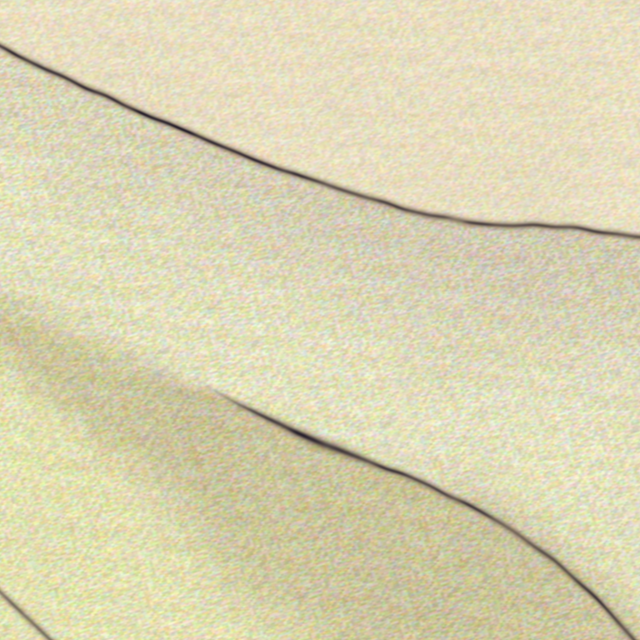
This texture is drawn by a WebGL 1 fragment shader. Its source:

```glsl
precision highp float;
// Pale cream petal folds with thin dark creases, soft shadows and coloured grain.
uniform vec2 u_resolution;

const vec3 CREAM = vec3(0.910, 0.872, 0.755);
const vec3 PALE_MIDDLE = vec3(0.890, 0.880, 0.745);
const vec3 PALE_LOWER = vec3(0.892, 0.885, 0.705);
const vec3 SHADOW_UPPER = vec3(0.820, 0.790, 0.690);
const vec3 SHADOW_LOWER = vec3(0.775, 0.745, 0.595);
const vec3 CREASE_BROWN = vec3(0.50, 0.43, 0.36);
const vec3 CREASE_INK = vec3(0.17, 0.14, 0.18);
const float CORE_WIDTH = 0.0026;
const float HALO_WIDTH = 0.0060;
const float GRAIN_CELLS = 190.0;
const float GRAIN_TILT = -0.3;
const vec3 GRAIN_COLOUR = vec3(0.125, 0.115, 0.200);
const float GRAIN_LUMA = 0.075;

float hash(vec2 p) {
  return fract(sin(dot(p, vec2(127.1, 311.7))) * 43758.5453);
}

float noise(vec2 p) {
  vec2 cell = floor(p);
  vec2 f = fract(p);
  f = f * f * (3.0 - 2.0 * f);
  float low = mix(hash(cell), hash(cell + vec2(1.0, 0.0)), f.x);
  float high = mix(hash(cell + vec2(0.0, 1.0)), hash(cell + 1.0), f.x);
  return mix(low, high, f.y);
}

float fbm(vec2 p) {
  float sum = 0.0;
  float weight = 0.5;
  for (int i = 0; i < 4; i++) {
    sum += weight * noise(p);
    p = p * 2.03 + 17.3;
    weight *= 0.5;
  }
  return sum / 0.9375;
}

// Crease heights as functions of x.
float upperCrease(float x) {
  float bump = (x - 0.88) / 0.1;
  return 0.927 + x * (-0.481 + x * (0.038 + 0.143 * x)) + 0.015 * exp(-bump * bump);
}

float lowerCrease(float x) {
  float t = max(x - 0.6, -0.28);
  float straight = min(x - 0.32, 0.0);
  return 0.27 + t * (-0.40 + t * (-0.18 - 1.46 * t)) - 0.49 * straight;
}

// Turns a vertical offset into a distance, given the crease slope.
float across(float offset, float slope) {
  return offset * inversesqrt(1.0 + slope * slope);
}

float bell(float x, float width) {
  return exp(-x * x / (width * width));
}

vec3 drawCrease(vec3 colour, float dist, float halo, float core) {
  colour = mix(colour, CREASE_BROWN, halo * bell(dist, HALO_WIDTH));
  return mix(colour, CREASE_INK, core * bell(dist, CORE_WIDTH));
}

vec3 grain(vec2 uv) {
  float c = cos(GRAIN_TILT);
  float s = sin(GRAIN_TILT);
  vec2 p = mat2(c, s, -s, c) * uv * GRAIN_CELLS * vec2(0.85, 1.25) + 300.0;
  vec3 tint = vec3(noise(p), noise(p + 41.7), noise(p + 93.2)) - 0.5;
  float luma = noise(p * 1.4 + 151.0) - 0.5;
  return tint * GRAIN_COLOUR + luma * GRAIN_LUMA;
}

void main() {
  vec2 uv = gl_FragCoord.xy / u_resolution;
  float x = uv.x;
  float wobble = 0.003 * (noise(vec2(x * 30.0, 5.0)) - 0.5);
  float yUpper = upperCrease(x) + wobble;
  float yLower = lowerCrease(x) - wobble;
  float belowUpper = yUpper - uv.y;
  float belowLower = yLower - uv.y;
  float mottle = fbm(uv * 7.0 + 3.0) - 0.5;

  // Folds and their soft shadows
  float middle = smoothstep(-0.004, 0.004, belowUpper);
  float softness = mix(0.07, 0.006, smoothstep(0.1, 0.42, x));
  float lower = smoothstep(-softness * 0.4, softness, belowLower);
  float shadeUpper = 1.0 - smoothstep(0.03, mix(0.26, 0.38, x), belowUpper + 0.12 * mottle);
  shadeUpper *= mix(0.50, 0.95, smoothstep(0.0, 0.8, x)) + 0.5 * mottle;
  float reach = mix(0.17, 0.50, smoothstep(0.0, 0.6, x));
  float shadeLower = 1.0 - smoothstep(reach * 0.4, reach, belowLower + 0.12 * mottle);
  shadeLower *= 0.85 + 0.6 * mottle;
  vec3 middleTone = mix(PALE_MIDDLE, SHADOW_UPPER, clamp(shadeUpper, 0.0, 1.0));
  float rim = smoothstep(0.6, 0.78, x) * bell(belowLower, 0.055);
  middleTone = mix(middleTone, SHADOW_LOWER, 0.6 * rim);
  vec3 lowerTone = mix(PALE_LOWER, SHADOW_LOWER, clamp(shadeLower, 0.0, 1.0));
  vec3 colour = mix(mix(CREAM, middleTone, middle), lowerTone, lower);
  colour += 0.03 * mottle + grain(uv) * (0.8 + 0.35 * middle);

  // Creases, with ink that thins and thickens along them
  float ink = 0.75 + 0.5 * (noise(vec2(x * 45.0, 9.0)) - 0.5);
  float slopeUpper = (upperCrease(x + 0.005) - upperCrease(x - 0.005)) * 100.0;
  float slopeLower = (lowerCrease(x + 0.005) - lowerCrease(x - 0.005)) * 100.0;
  float inkUpper = ink * mix(1.1, 0.65, smoothstep(0.35, 0.6, x)) * (1.0 - 0.7 * bell(x - 0.715, 0.015));
  colour = drawCrease(colour, across(belowUpper, slopeUpper), 0.75, clamp(inkUpper, 0.0, 1.0));
  float start = smoothstep(0.30, 0.43, x);
  float heavy = bell(x - 0.50, 0.065);
  float inkLower = start * ink * (0.75 + 0.5 * heavy - 0.4 * bell(x - 0.81, 0.05));
  float distLower = across(belowLower, slopeLower) / (1.0 + 0.6 * heavy);
  colour = drawCrease(colour, distLower, 0.75 * start, clamp(inkLower, 0.0, 1.0));
  float distCorner = across(0.075 - 0.95 * x - uv.y, 0.95);
  colour = drawCrease(colour, distCorner, 0.6, 0.45 * ink);

  gl_FragColor = vec4(clamp(colour, 0.0, 1.0), 1.0);
}
```
